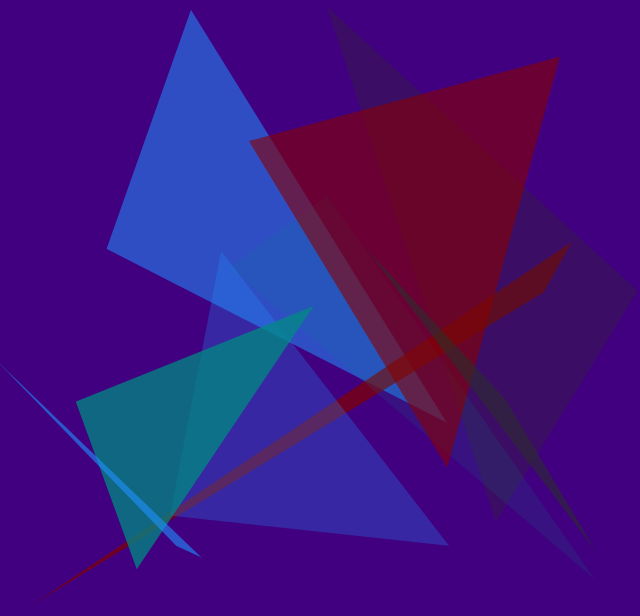
Write a Shadertoy shader that draws this background.

```glsl
#define BACKDROP vec3(0.25, 0.0, 0.502)
// Tints: rgb colour and opacity
#define ROYAL    vec4(0.16, 0.41, 0.86, 0.75)
#define MAROON   vec4(0.51, 0.0, 0.0, 0.70)
#define SHADOW   vec4(0.18, 0.18, 0.11, 0.28)
#define HAZE     vec4(0.0, 0.50, 0.50, 0.14)
#define AZURE    vec4(0.12, 0.565, 1.0, 0.27)
#define CRIMSON  vec4(0.527, 0.0, 0.0, 0.60)
#define CHARCOAL vec4(0.165, 0.18, 0.17, 0.58)
#define TEAL     vec4(0.0, 0.54, 0.51, 0.75)
#define STREAK   vec4(0.12, 0.565, 1.0, 0.60)
#define EDGE_PIXELS 1.0

// Signed distance to the line a-b, positive on its left
float lineDistance(vec2 p, vec2 a, vec2 b) {
    vec2 along = normalize(b - a);
    return dot(p - a, vec2(-along.y, along.x));
}

// Smooth triangle coverage for either winding order
float triangleMask(vec2 p, vec2 a, vec2 b, vec2 c) {
    float winding = sign(lineDistance(c, a, b));
    vec3 inside = winding * vec3(lineDistance(p, a, b),
                                 lineDistance(p, b, c),
                                 lineDistance(p, c, a));
    vec3 cover = clamp(inside * iResolution.y / EDGE_PIXELS + 0.5, 0.0, 1.0);
    return cover.x * cover.y * cover.z;
}

// Lay one translucent triangle over the colour so far
void glaze(inout vec3 color, vec2 p, vec4 tint, vec2 a, vec2 b, vec2 c) {
    color = mix(color, tint.rgb, tint.a * triangleMask(p, a, b, c));
}

void mainImage(out vec4 fragColor, in vec2 fragCoord) {
    vec2 p = fragCoord / iResolution.y;
    vec3 color = BACKDROP;

    // Back layers: large blue sheet and the long diagonal blade
    glaze(color, p, ROYAL, vec2(0.310, 0.984), vec2(0.173, 0.596), vec2(0.725, 0.314));
    glaze(color, p, MAROON, vec2(0.928, 0.607), vec2(0.883, 0.526), vec2(0.054, 0.019));

    // Faint middle layers
    glaze(color, p, SHADOW, vec2(0.531, 0.989), vec2(1.035, 0.528), vec2(0.805, 0.153));
    glaze(color, p, HAZE, vec2(0.531, 0.683), vec2(0.373, 0.566), vec2(0.965, 0.060));
    glaze(color, p, AZURE, vec2(0.359, 0.592), vec2(0.276, 0.163), vec2(0.729, 0.114));

    // Front layers: red and teal sheets with thin slivers
    glaze(color, p, CRIMSON, vec2(0.404, 0.771), vec2(0.909, 0.908), vec2(0.726, 0.241));
    glaze(color, p, CHARCOAL, vec2(0.593, 0.598), vec2(0.820, 0.352), vec2(0.967, 0.106));
    glaze(color, p, TEAL, vec2(0.509, 0.503), vec2(0.123, 0.348), vec2(0.222, 0.076));
    glaze(color, p, STREAK, vec2(-0.003, 0.412), vec2(0.286, 0.114), vec2(0.327, 0.095));

    fragColor = vec4(color, 1.0);
}
```
